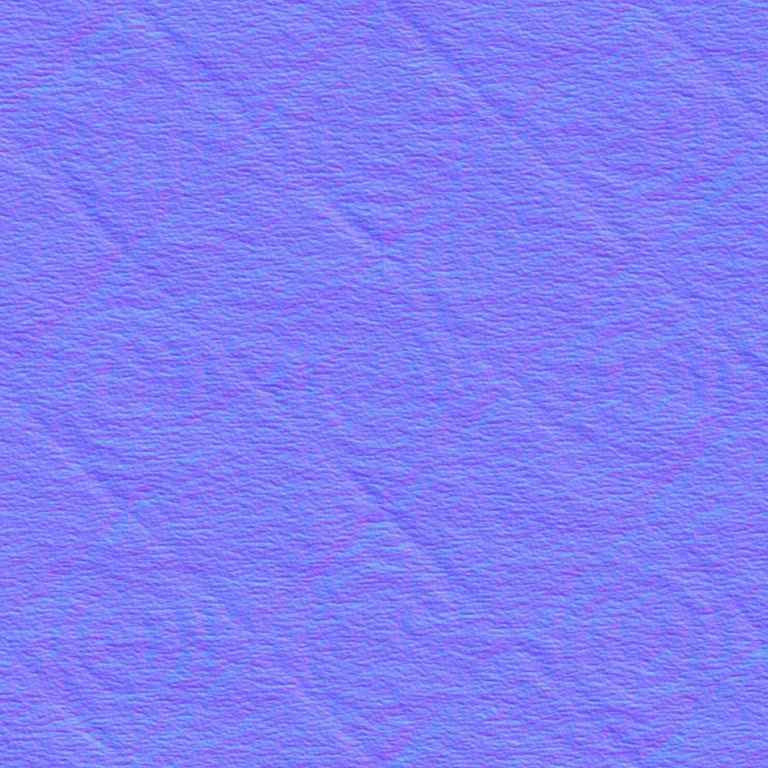
This texture map is drawn by a WebGL 1 fragment shader. Its source:

```glsl
precision highp float;

// Tangent-space normal map of a finely wrinkled sheet, faintly embossed with
// three by three diamonds holding concentric rings. A height field is summed
// from stretched gradient noise and worn grooves, then differentiated.

uniform vec2 u_resolution;

const float REPEATS = 3.0;                      // motifs across and down
const vec2 WRINKLE_FREQ = vec2(66.0, 194.0);    // long horizontal creases
const vec2 GRAIN_FREQ = vec2(185.0, 245.0);     // short rough fibres
const vec2 SWELL_FREQ = vec2(26.0, 58.0);       // streaky unevenness
const vec2 SAG_FREQ = vec2(7.0, 13.0);          // broad unevenness
const float WRINKLE_HEIGHT = 0.00117;
const float GRAIN_HEIGHT = 0.00070;
const float SWELL_HEIGHT = 0.0014;
const float SAG_HEIGHT = 0.0032;
const float CREASE_SHARPNESS = 0.35;
const float WRINKLE_TILT = 0.035;               // creases rise to the right
const float WARP_AMOUNT = 0.0016;
const float GROOVE_DEPTH = 0.0017;
const float DIAMOND_WIDTH = 0.036;              // in motif units
const float RING_WIDTH = 0.030;
const float OUTER_RING = 0.31;
const float MIDDLE_RING = 0.205;
const float INNER_RING = 0.09;
const float SAMPLE_STEP = 0.0007;               // in canvas units
const vec3 FLAT_TINT = vec3(0.997, 0.988, 0.985);
const float TAU = 6.2831853;

float hash(vec2 p) {
  return fract(sin(dot(p, vec2(127.1, 311.7))) * 43758.5453);
}

vec2 latticeGradient(vec2 cell) {
  float angle = TAU * hash(cell);
  return vec2(cos(angle), sin(angle));
}

float gradientNoise(vec2 p) {
  vec2 cell = floor(p);
  vec2 f = p - cell;
  vec2 blend = f * f * f * (f * (f * 6.0 - 15.0) + 10.0);
  vec2 e = vec2(1.0, 0.0);
  float a = dot(latticeGradient(cell), f);
  float b = dot(latticeGradient(cell + e.xy), f - e.xy);
  float c = dot(latticeGradient(cell + e.yx), f - e.yx);
  float d = dot(latticeGradient(cell + e.xx), f - e.xx);
  return mix(mix(a, b, blend.x), mix(c, d, blend.x), blend.y);
}

float groove(float distanceToLine, float width) {
  float t = distanceToLine / width;
  return exp(-t * t);
}

// Diamond lattice and rings, worn unevenly across the sheet
float emboss(vec2 uv) {
  vec2 p = fract(uv * REPEATS) - 0.5;
  float diamond = (abs(p.x) + abs(p.y) - 0.5) * 0.7071;
  float radius = length(p);
  float rings = groove(radius - OUTER_RING, RING_WIDTH)
              + 0.9 * groove(radius - MIDDLE_RING, RING_WIDTH)
              + 0.8 * groove(radius - INNER_RING, RING_WIDTH);
  float wear = clamp(0.75 + 1.2 * gradientNoise(uv * 6.0 + 3.7), 0.2, 1.3);
  return -GROOVE_DEPTH * wear * (groove(diamond, DIAMOND_WIDTH) + 0.6 * rings);
}

// Sharpened creases bent by slow noise, with finer fibres on top
float wrinkles(vec2 uv) {
  float bend = gradientNoise(uv * vec2(13.0, 19.0) + 41.3);
  vec2 p = uv + vec2(0.0, WARP_AMOUNT * bend - WRINKLE_TILT * uv.x);
  float creases = gradientNoise(p * WRINKLE_FREQ);
  creases -= CREASE_SHARPNESS * sqrt(creases * creases + 0.002);
  float grain = gradientNoise(p * GRAIN_FREQ + 87.2);
  return WRINKLE_HEIGHT * creases + GRAIN_HEIGHT * grain;
}

// Gentle swelling of the sheet beneath the wrinkles
float undulation(vec2 uv) {
  return SWELL_HEIGHT * gradientNoise(uv * SWELL_FREQ + 23.9)
       + SAG_HEIGHT * gradientNoise(uv * SAG_FREQ + 61.4);
}

float height(vec2 uv) {
  return wrinkles(uv) + undulation(uv) + emboss(uv);
}

void main() {
  vec2 uv = gl_FragCoord.xy / u_resolution;

  // Slope by central differences
  vec2 e = vec2(SAMPLE_STEP, 0.0);
  vec2 slope = vec2(height(uv + e.xy) - height(uv - e.xy),
                    height(uv + e.yx) - height(uv - e.yx)) / (2.0 * SAMPLE_STEP);

  // Pack the unit normal into colour
  vec3 normal = normalize(vec3(-slope, 1.0));
  gl_FragColor = vec4((normal * 0.5 + 0.5) * FLAT_TINT, 1.0);
}
```
